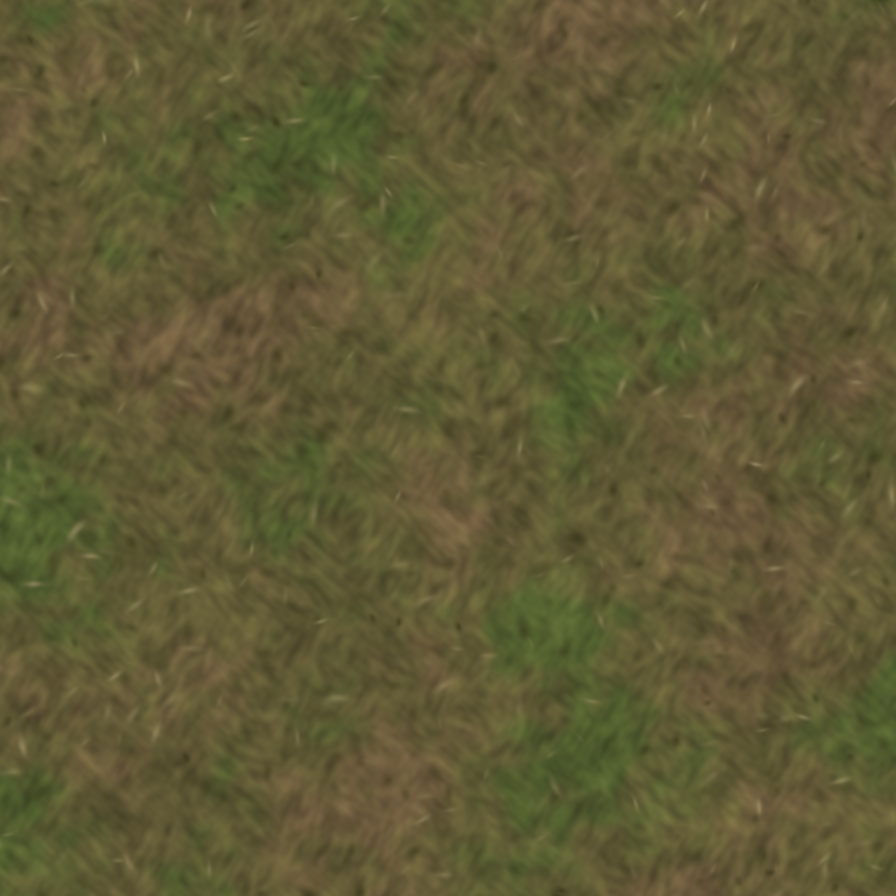
Write a WebGL 1 fragment shader that draws this texture.

```glsl
precision highp float;
uniform vec2 u_resolution;

#define PATCH_SCALE 4.5
#define GRAIN_SCALE 46.0
#define GRAIN_CONTRAST 0.27
#define HUE_CONTRAST 1.15
#define STRAW_CELLS 27.0
#define STRAW_SHARE 0.34
#define SHADOW_CELLS 31.0
#define SHADOW_SHARE 0.42

const vec3 OLIVE = vec3(0.376, 0.349, 0.205);
const vec3 GREEN = vec3(0.315, 0.368, 0.180);
const vec3 BROWN = vec3(0.425, 0.353, 0.237);
const vec3 STRAW = vec3(0.620, 0.570, 0.400);
const vec3 SHADOW = vec3(0.200, 0.190, 0.085);

vec3 hash3(vec2 p) {
  vec3 q = fract(p.xyx * vec3(0.1031, 0.1030, 0.0973));
  q += dot(q, q.yxz + 33.33);
  return fract((q.xxy + q.yzz) * q.zyx);
}

vec2 gradient(vec2 cell) {
  float a = 6.28318 * hash3(cell + 211.0).x;
  return vec2(cos(a), sin(a));
}

float noise(vec2 p) {
  vec2 i = floor(p), f = p - i;
  vec2 u = f * f * f * (f * (f * 6.0 - 15.0) + 10.0);
  vec2 e = vec2(1.0, 0.0);
  float low = mix(dot(gradient(i), f), dot(gradient(i + e), f - e), u.x);
  float high = mix(dot(gradient(i + e.yx), f - e.yx),
                   dot(gradient(i + 1.0), f - 1.0), u.x);
  return mix(low, high, u.y);
}

float fbm(vec2 p) {
  float sum = 0.0, amp = 1.0;
  for (int i = 0; i < 4; i++) {
    sum += amp * noise(p);
    p = mat2(1.6, 1.2, -1.2, 1.6) * p + 17.3;
    amp *= 0.55;
  }
  return sum;
}

// Coordinates along and across a given direction
vec2 turn(vec2 p, float angle) {
  float c = cos(angle), s = sin(angle);
  return vec2(c * p.x + s * p.y, c * p.y - s * p.x);
}

// Noise drawn out along a blade direction
float bladeNoise(vec2 p, float angle) {
  vec2 q = turn(p, angle) * GRAIN_SCALE;
  return noise(q * vec2(0.65, 1.25)) + 0.7 * noise(q * vec2(1.3, 2.4) + 41.0);
}

// Soft scattered strokes, leaning mostly up and to the right
float flecks(vec2 p, float cells, float share, vec2 size, float seed) {
  vec2 q = p * cells, home = floor(q);
  float cover = 0.0;
  for (int y = -1; y <= 1; y++) {
    for (int x = -1; x <= 1; x++) {
      vec2 cell = home + vec2(float(x), float(y));
      vec3 place = hash3(cell + seed);
      vec3 form = hash3(cell + seed + 97.0);
      float angle = 0.95 + 2.6 * (form.x - 0.5);
      vec2 d = turn(q - cell - place.xy, angle);
      d.y += 0.6 * (form.y - 0.5) * d.x * d.x;
      d /= size * mix(0.6, 1.3, form.y);
      float strength = step(place.z, share) * mix(0.2, 1.0, form.z * form.z);
      cover = max(cover, strength * exp(-dot(d, d)));
    }
  }
  return cover;
}

void main() {
  vec2 p = gl_FragCoord.xy / u_resolution.y;

  // Broad patches of living and dry grass
  float edgeGreen = 0.22 * exp(-p.x * 9.0) + 0.16 * (0.45 - p.y);
  float hue = fbm(p * PATCH_SCALE + 3.7) + 0.35 * noise(p * 30.0 + 9.0);
  hue = HUE_CONTRAST * (hue + edgeGreen);
  vec3 color = mix(OLIVE, GREEN, smoothstep(0.0, 0.75, hue));
  color = mix(color, BROWN, smoothstep(0.0, 0.65, -hue));

  // Fine matted blades in two blended directions
  float lean = smoothstep(-0.3, 0.3, noise(p * 13.0 + 60.0));
  float grain = mix(bladeNoise(p, 1.05), bladeNoise(p + 5.0, 2.4), lean);
  float shade = GRAIN_CONTRAST * grain + 0.14 * fbm(p * 17.0 + 80.0);
  shade += 0.10 * noise(p * 5.0 + 31.0);
  color *= 1.0 + shade;

  // Small gaps in shadow, then pale dry straws
  float gaps = flecks(p, SHADOW_CELLS, SHADOW_SHARE, vec2(0.27, 0.17), 13.0);
  color = mix(color, SHADOW, 0.62 * gaps);
  float straws = flecks(p, STRAW_CELLS, STRAW_SHARE, vec2(0.27, 0.09), 151.0);
  color = mix(color, STRAW, 0.72 * straws);

  gl_FragColor = vec4(clamp(color, 0.0, 1.0), 1.0);
}
```
